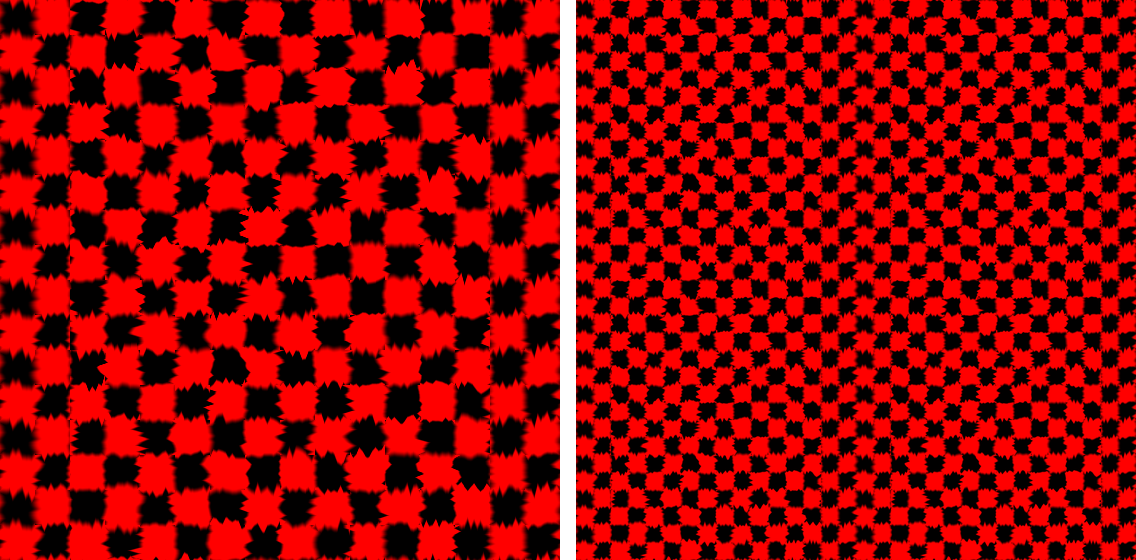
Left, the tile; right, the same tile 2 across and 2 down.
Write a WebGL 1 fragment shader that draws this pattern.

```glsl
precision highp float;
// Red and black checkerboard, 16 by 16, whose edges are frayed into soft spiky tufts.

uniform vec2 u_resolution;

float hash(vec3 p) {
  p = fract(p * vec3(0.1031, 0.1030, 0.0973));
  p += dot(p, p.yzx + 33.33);
  return fract((p.x + p.y) * p.z);
}

// Piecewise linear noise along one edge, so that its peaks stay pointed
float spikes(float t, vec3 edge) {
  float i = floor(t);
  vec3 seed = edge + vec3(0.0, 0.0, 7.0 * i);
  return mix(hash(seed), hash(seed + vec3(0.0, 0.0, 7.0)), t - i);
}

// How far red grows across an edge; negative values are black notches
float fray(float t, vec3 edge, float extraReach) {
  float reach = mix(0.12, 0.62, hash(edge + 71.0)) + extraReach;
  float coarse = spikes(t * 4.0, edge + 19.0);
  float fine = spikes(t * 11.0, edge + 137.0);
  return reach * (0.45 * coarse + 0.55 * fine - 0.4);
}

void main() {
  vec2 p = gl_FragCoord.xy / u_resolution * 16.0;
  vec2 cell = floor(p);
  vec2 local = p - cell;
  vec2 edge = floor(p + 0.5);
  vec2 edgeId = mod(edge, 16.0);
  float inRed = 1.0 - mod(cell.x + cell.y, 2.0);

  // The outer columns repeat every two rows, with longer vertical streaks
  float outer = step(6.0, abs(cell.x - 7.5));
  float rowPeriod = mix(16.0, 2.0, outer);
  vec3 sideEdge = vec3(edgeId.x, mod(cell.y, rowPeriod), 1.0);
  vec3 levelEdge = vec3(cell.x, mod(edgeId.y, rowPeriod), 2.0);

  // Signed distances to the nearest frayed edges, positive on red
  vec2 inside = abs(p - edge) * (2.0 * inRed - 1.0);
  inside.x += fray(local.y, sideEdge, 0.0);
  inside.y += fray(local.x, levelEdge, 0.22 * outer);

  // Each edge has its own blur
  vec2 blur = vec2(mix(0.03, 0.12, hash(sideEdge + 211.0)) + 0.05 * outer,
                   mix(0.03, 0.12, hash(levelEdge + 211.0)) + 0.03 * outer);
  vec2 cover = smoothstep(-blur, blur, inside);
  float red = mix(max(cover.x, cover.y), min(cover.x, cover.y), inRed);

  gl_FragColor = vec4(mix(vec3(0.005, 0.0, 0.0), vec3(1.0, 0.0, 0.0), red), 1.0);
}
```
